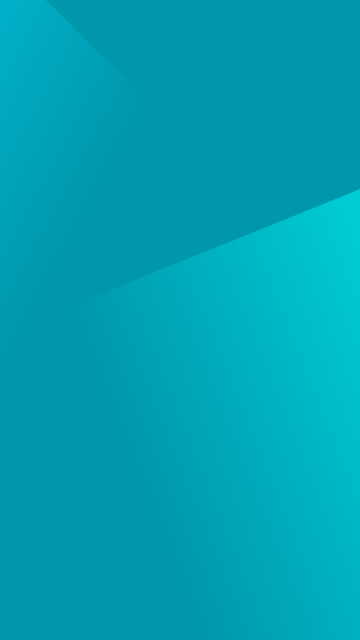
A WebGL 2 fragment shader for this background:

```glsl
#version 300 es
precision highp float;
// Teal backdrop with two overlapping paper-like panels that fade into the base.

#define ASPECT (16.0 / 9.0)
#define BASE vec3(0.0, 0.592, 0.670)
#define LEFT_TINT vec3(0.0, 0.692, 0.790)
#define RIGHT_TINT vec3(0.0, 0.808, 0.842)
#define LEFT_EDGE_TOP vec2(0.127, 1.778)
#define LEFT_FADE_END vec2(0.405, 1.505)
#define LEFT_FADE_AXIS vec2(-0.882, 0.471)
#define LEFT_FADE_LENGTH 0.484
#define RIGHT_EDGE_START vec2(0.197, 0.928)
#define RIGHT_EDGE_END vec2(1.0, 1.2523)

uniform vec2 u_resolution;
out vec4 fragColor;

// Signed distance to the line a-b, positive on the right-hand side.
float sideDistance(vec2 p, vec2 a, vec2 b) {
    vec2 along = normalize(b - a);
    return dot(p - a, vec2(along.y, -along.x));
}

// Smooth coverage of the half plane where the distance is positive.
float coverage(float distanceToEdge, float pixel) {
    return smoothstep(-0.7 * pixel, 0.7 * pixel, distanceToEdge);
}

// Linear fade: 0 at the start, 1 after the given length along the axis.
float fade(vec2 p, vec2 start, vec2 axis, float reach) {
    return clamp(dot(p - start, axis) / reach, 0.0, 1.0);
}

void main() {
    // One unit is the canvas width; the height spans ASPECT units.
    vec2 p = gl_FragCoord.xy / u_resolution * vec2(1.0, ASPECT);
    float pixel = 1.0 / u_resolution.x;

    // Upper left panel, below its diagonal edge.
    float leftMask = coverage(sideDistance(p, LEFT_EDGE_TOP, LEFT_FADE_END), pixel);
    float leftFade = fade(p, LEFT_FADE_END, LEFT_FADE_AXIS, LEFT_FADE_LENGTH);
    vec3 color = mix(BASE, LEFT_TINT, leftMask * leftFade);

    // Lower right panel, brightening along its rising edge.
    vec2 edge = RIGHT_EDGE_END - RIGHT_EDGE_START;
    float rightMask = coverage(sideDistance(p, RIGHT_EDGE_START, RIGHT_EDGE_END), pixel);
    float rightFade = fade(p, RIGHT_EDGE_START, normalize(edge), length(edge));
    color = mix(color, RIGHT_TINT, rightMask * rightFade);

    fragColor = vec4(color, 1.0);
}
```
